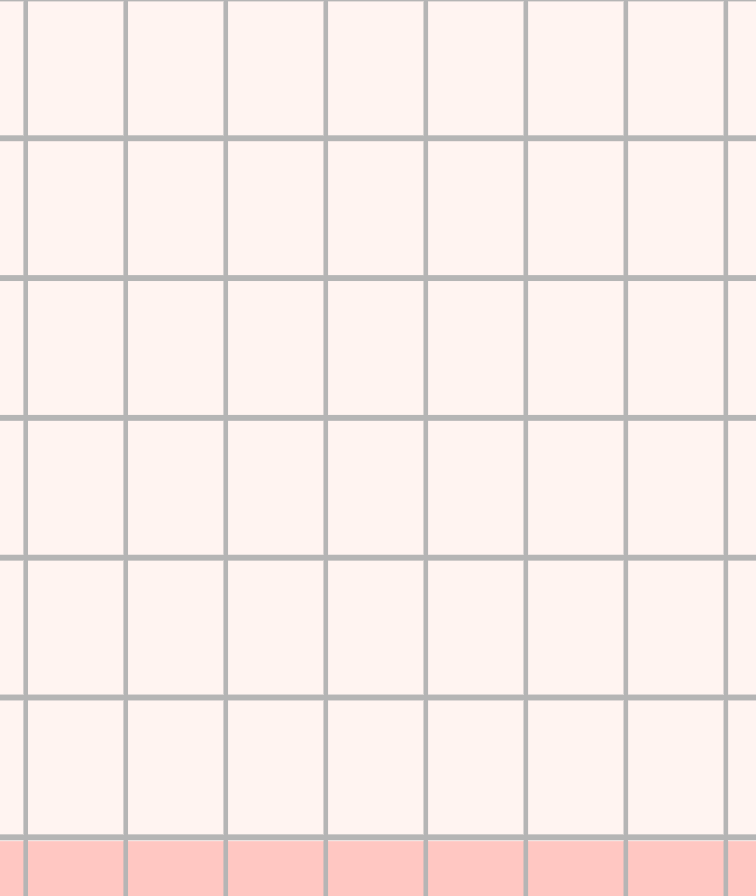
This pattern is drawn by a Shadertoy shader. Its source:

```glsl
// Pale blush tiles divided by a regular grey grid, with a pink band at the foot.
// Each set of lines is the distance to the nearest repeat, turned into pixel
// coverage; the grid is laid over the two flat background colours.

const vec3 BLUSH = vec3(1.0, 0.955, 0.945);
const vec3 PINK  = vec3(1.0, 0.78, 0.76);
const vec3 GREY  = vec3(0.71, 0.71, 0.71);

// All lengths are fractions of the canvas width (x) and height (y).
const vec2 PERIOD     = vec2(0.1323, 0.15604);
const vec2 FIRST_LINE = vec2(0.0340, 0.0655);
const vec2 LINE_WIDTH = vec2(0.0061, 0.0066);
const float BAND_TOP  = 0.0612;

// Distance on each axis to the nearest line of a repeating set.
vec2 gridDistance(vec2 p, vec2 first, vec2 period) {
    vec2 cell = (p - first) / period;
    return abs(fract(cell + 0.5) - 0.5) * period;
}

// Share of a pixel lying inside an edge; depth is positive inside.
vec2 coverage(vec2 depth, vec2 pixel) {
    return clamp(depth / pixel + 0.5, 0.0, 1.0);
}

void mainImage(out vec4 fragColor, in vec2 fragCoord) {
    vec2 uv = fragCoord / iResolution.xy;
    vec2 pixel = 1.0 / iResolution.xy;

    // Background and foot band
    float band = coverage(vec2(BAND_TOP - uv.y), pixel).y;
    vec3 color = mix(BLUSH, PINK, band);

    // Grid lines, joined without darkening the crossings
    vec2 d = gridDistance(uv, FIRST_LINE, PERIOD);
    vec2 lines = coverage(0.5 * LINE_WIDTH - d, pixel);
    color = mix(color, GREY, max(lines.x, lines.y));

    fragColor = vec4(color, 1.0);
}
```
